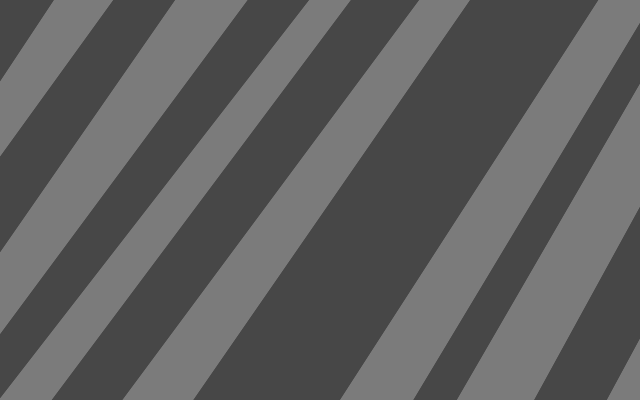
This pattern is drawn by a Shadertoy shader. Its source:

```glsl
// Band edges: left and right x at the bottom, then left and right x at the top
const vec4 BANDS[7] = vec4[7](
    vec4(-0.527, -0.440, 0.135, 0.283),
    vec4(-0.256, -0.122, 0.438, 0.619),
    vec4(-0.003,  0.129, 0.773, 0.877),
    vec4( 0.306,  0.483, 1.048, 1.175),
    vec4( 0.850,  1.033, 1.496, 1.634),
    vec4( 1.142,  1.335, 1.721, 1.883),
    vec4( 1.517,  1.750, 2.057, 2.300));

// Signed distance to a slanted band, negative inside
float bandDistance(vec2 p, vec4 band) {
    vec2 edges = mix(band.xy, band.zw, p.y);
    vec2 slope = band.zw - band.xy;
    vec2 d = vec2(edges.x - p.x, p.x - edges.y) / sqrt(1.0 + slope * slope);
    return max(d.x, d.y);
}

void mainImage(out vec4 fragColor, in vec2 fragCoord) {
    vec2 p = fragCoord / iResolution.y;
    float halfPixel = 0.5 / iResolution.y;

    // Nearest of the irregular stripes
    float d = 1e3;
    for (int i = 0; i < 7; i++) {
        d = min(d, bandDistance(p, BANDS[i]));
    }

    // Light stripes over the dark ground
    float coverage = 1.0 - smoothstep(-halfPixel, halfPixel, d);
    fragColor = vec4(vec3(mix(0.28, 0.484, coverage)), 1.0);
}
```
